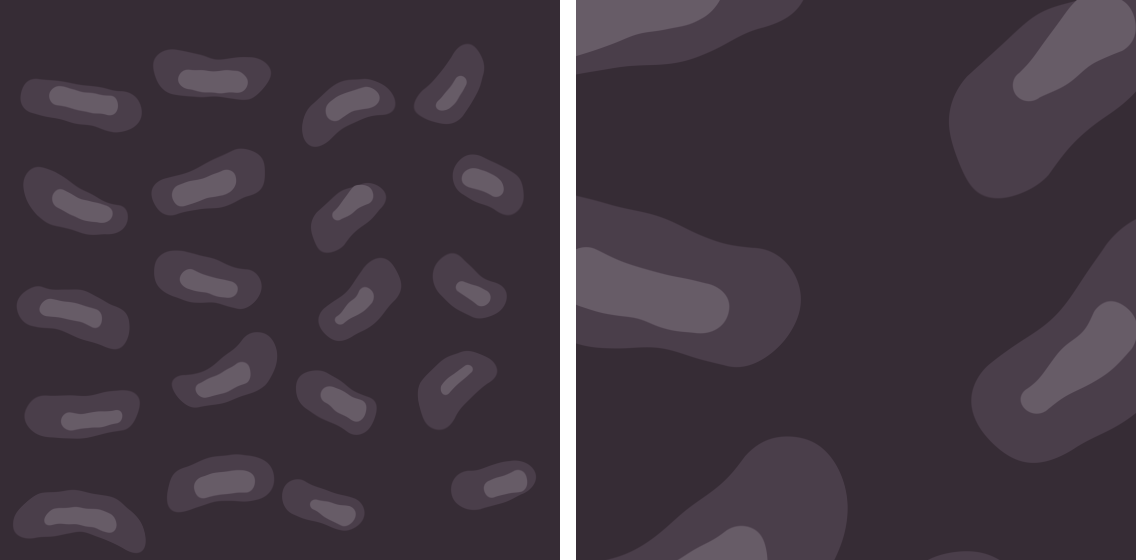
Left, the full canvas; right, a detail of the centre.
A Shadertoy shader for this texture:

```glsl
// Flat, dark plum ground with scattered soft-lobed pebbles, each with a paler core.

const vec3 GROUND_COLOR = vec3(0.212, 0.171, 0.207);
const vec3 RIM_COLOR    = vec3(0.290, 0.242, 0.290);
const vec3 CORE_COLOR   = vec3(0.405, 0.360, 0.405);

const ivec2 GRID       = ivec2(4, 5);         // pebbles across and up
const vec2 GRID_ORIGIN = vec2(0.03, 0.015);
const vec2 CELL        = vec2(0.235, 0.183);
const float STAGGER    = 0.02;                // vertical shift of alternate columns
const vec2 HALF_LENGTH = vec2(0.028, 0.080);  // shortest, longest spine
const vec2 RIM_RADIUS  = vec2(0.029, 0.045);
const vec2 CORE_RADIUS = vec2(0.009, 0.020);
const float CORE_SPAN  = 0.62;                // core spine relative to rim spine
const float MAX_BEND   = 3.0;
const float RIM_WOBBLE  = 0.010;
const float CORE_WOBBLE = 0.005;

vec4 hash4(vec2 p) {
    vec4 q = fract(p.xyxy * vec4(0.1031, 0.1030, 0.0973, 0.1099));
    q += dot(q, q.wzxy + 33.33);
    return fract((q.xxyz + q.yzzw) * q.zywx);
}

vec2 gradient(vec2 cell) {
    float angle = 6.28318 * hash4(cell + 57.0).x;
    return vec2(cos(angle), sin(angle));
}

float gradientNoise(vec2 p) {
    vec2 i = floor(p), f = fract(p);
    vec2 u = f * f * f * (f * (f * 6.0 - 15.0) + 10.0);
    float a = dot(gradient(i), f);
    float b = dot(gradient(i + vec2(1, 0)), f - vec2(1, 0));
    float c = dot(gradient(i + vec2(0, 1)), f - vec2(0, 1));
    float d = dot(gradient(i + vec2(1, 1)), f - vec2(1, 1));
    return mix(mix(a, b, u.x), mix(c, d, u.x), u.y);
}

// Distance to a horizontal capsule whose radius changes from end to end
float taperedCapsule(vec2 p, float halfLength, float leftRadius, float rightRadius) {
    float along = clamp(p.x / halfLength, -1.0, 1.0);
    return length(p - vec2(along * halfLength, 0.0))
         - mix(leftRadius, rightRadius, 0.5 + 0.5 * along);
}

// Distances to one pebble: x = rim, y = core
vec2 pebble(vec2 p, vec2 id) {
    vec4 form = hash4(id + 11.0);
    vec4 size = hash4(id + 23.0);
    vec4 place = hash4(id + 41.0);

    // Pebbles get shorter toward the right; short ones tilt more
    float column = id.x / float(GRID.x - 1);
    float stretch = mix(form.x, 1.0 - column, 0.6);
    float halfLength = mix(HALF_LENGTH.x, HALF_LENGTH.y, stretch);
    float tilt = mix(0.95, 0.30, stretch) * (2.0 * form.y - 0.75);

    // Jitter within the room left in the cell
    vec2 slack = vec2(max(0.5 * CELL.x - halfLength - 0.03, 0.008), 0.016);
    vec2 center = GRID_ORIGIN + (id + 0.5) * CELL + slack * (2.0 * place.xy - 1.0);
    center.y += STAGGER * (2.0 * mod(id.x, 2.0) - 1.0);

    p -= center;
    float c = cos(tilt), s = sin(tilt);
    p = vec2(c * p.x + s * p.y, c * p.y - s * p.x);
    p.y += MAX_BEND * (2.0 * form.z - 1.0) * (p.x * p.x - 0.3 * halfLength * halfLength);

    vec2 rim = mix(RIM_RADIUS.xx, RIM_RADIUS.yy, size.xy);
    vec2 core = mix(CORE_RADIUS.xx, CORE_RADIUS.yy, size.zw);
    vec2 coreShift = vec2(0.016, 0.008) * (2.0 * place.zw - 1.0);
    return vec2(taperedCapsule(p, halfLength, rim.x, rim.y),
                taperedCapsule(p - coreShift, halfLength * CORE_SPAN, core.x, core.y));
}

void mainImage(out vec4 fragColor, in vec2 fragCoord) {
    vec2 uv = fragCoord / iResolution.y;
    float edge = 0.8 / iResolution.y;

    // Nearest rim and core
    vec2 dist = vec2(1.0);
    for (int row = 0; row < GRID.y; row++)
        for (int col = 0; col < GRID.x; col++)
            dist = min(dist, pebble(uv, vec2(col, row)));

    // Lumpy outlines
    dist.x += RIM_WOBBLE * gradientNoise(uv * 17.0);
    dist.y += CORE_WOBBLE * gradientNoise(uv * 31.0 + 7.0);

    // Flat layers
    vec2 cover = 1.0 - smoothstep(-edge, edge, dist);
    vec3 color = mix(GROUND_COLOR, RIM_COLOR, cover.x);
    color = mix(color, CORE_COLOR, cover.y);
    fragColor = vec4(color, 1.0);
}
```
